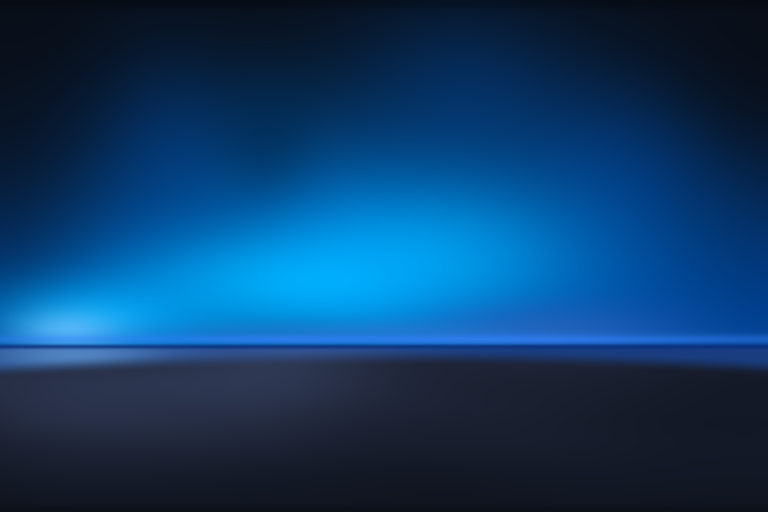
Give the GLSL for this background, as a Shadertoy shader.

```glsl
const float HORIZON = 0.323;
const vec3 NIGHT = vec3(0.035, 0.055, 0.095);
const vec3 CYAN = vec3(0.0, 0.70, 1.0);
const vec3 AZURE = vec3(0.0, 0.43, 0.76);
const vec3 COBALT = vec3(0.0, 0.29, 0.64);
const vec3 SLATE = vec3(0.21, 0.26, 0.38);

float hash(vec2 p) {
    return fract(sin(dot(p, vec2(127.1, 311.7))) * 43758.5453);
}

float noise(vec2 p) {
    vec2 i = floor(p), f = fract(p);
    f = f * f * (3.0 - 2.0 * f);
    float low = mix(hash(i), hash(i + vec2(1, 0)), f.x);
    float high = mix(hash(i + vec2(0, 1)), hash(i + vec2(1, 1)), f.x);
    return mix(low, high, f.y);
}

// Soft elliptical falloff around a centre
float glow(vec2 p, vec2 centre, vec2 radius) {
    vec2 d = (p - centre) / radius;
    return exp(-dot(d, d));
}

// Soft horizontal line
float band(float y, float centre, float width) {
    float d = (y - centre) / width;
    return exp(-d * d);
}

vec3 skyColor(vec2 p) {
    vec3 col = mix(vec3(0.0, 0.24, 0.57), NIGHT, smoothstep(0.30, 0.95, p.y));

    // Broad blue haze
    col = mix(col, AZURE, 0.78 * glow(p, vec2(0.48, 0.50), vec2(0.38, 0.27)));
    col = mix(col, COBALT, 0.60 * glow(p, vec2(0.84, 0.66), vec2(0.13, 0.18)));
    col = mix(col, COBALT, 0.35 * glow(p, vec2(0.21, 0.70), vec2(0.10, 0.20)));
    col = mix(col, COBALT, 0.35 * glow(p, vec2(0.60, 0.83), vec2(0.16, 0.16)));

    // Dark pockets
    col = mix(col, vec3(0.0, 0.16, 0.31), 0.5 * glow(p, vec2(0.35, 0.73), vec2(0.06, 0.12)));
    col = mix(col, NIGHT, 0.85 * glow(p, vec2(1.0, 0.93), vec2(0.17, 0.28)));
    col = mix(col, NIGHT, 0.65 * glow(p, vec2(0.0, 0.78), vec2(0.14, 0.30)));

    // Bright core and left flare
    col = mix(col, CYAN, 0.60 * glow(p, vec2(0.56, 0.50), vec2(0.18, 0.13)));
    col = mix(col, CYAN, 0.90 * glow(p, vec2(0.38, 0.445), vec2(0.20, 0.10)));
    col = mix(col, CYAN, 0.75 * glow(p, vec2(0.13, 0.38), vec2(0.15, 0.075)));
    col = mix(col, vec3(0.42, 0.77, 1.0), 0.8 * glow(p, vec2(0.09, 0.352), vec2(0.07, 0.042)));

    // Violet mist above the horizon
    col = mix(col, vec3(0.17, 0.37, 0.74), 0.6 * glow(p, vec2(0.72, 0.36), vec2(0.16, 0.05)));
    col = mix(col, vec3(0.20, 0.47, 0.80), 0.5 * glow(p, vec2(0.48, 0.35), vec2(0.30, 0.022)));

    // Slanted smoke
    float smoke = noise(vec2(p.x * 6.0 + p.y * 2.5, p.y * 4.0 - p.x));
    return col * (0.95 + 0.10 * smoke);
}

vec3 floorColor(vec2 p) {
    vec3 col = mix(vec3(0.065, 0.085, 0.13), vec3(0.125, 0.145, 0.22), smoothstep(0.0, 0.28, p.y));
    col = mix(col, SLATE, 0.65 * glow(p, vec2(0.35, 0.27), vec2(0.15, 0.10)));
    col = mix(col, SLATE, 0.45 * glow(p, vec2(0.12, 0.22), vec2(0.17, 0.12)));
    col = mix(col, vec3(0.055, 0.08, 0.125), 0.7 * glow(p, vec2(1.0, 0.20), vec2(0.25, 0.14)));
    float grain = noise(vec2(p.x * 5.0 + p.y * 4.0, p.y * 16.0));
    return col * (0.93 + 0.14 * grain);
}

void mainImage(out vec4 fragColor, in vec2 fragCoord) {
    vec2 p = fragCoord / iResolution.xy;
    vec3 sky = skyColor(p);

    // Reflective strip ending at a gently curved floor edge
    float bend = p.x - 0.52;
    float floorEdge = 0.303 - 0.09 * bend * bend;
    vec3 strip = mix(vec3(0.10, 0.24, 0.50), vec3(0.32, 0.52, 0.76),
                     glow(p, vec2(0.10, 0.31), vec2(0.13, 0.05)));
    strip = mix(strip, vec3(0.27, 0.38, 0.60), 0.6 * glow(p, vec2(0.38, 0.31), vec2(0.16, 0.05)));
    vec3 ground = mix(floorColor(p), strip, smoothstep(floorEdge - 0.018, floorEdge + 0.016, p.y));
    vec3 col = mix(ground, sky, smoothstep(HORIZON - 0.006, HORIZON + 0.006, p.y));

    // Horizon light with a thin dark seam
    float shine = 0.45 + 0.35 * glow(p, vec2(0.65, HORIZON), vec2(0.22, 0.2))
                + 0.25 * glow(p, vec2(0.36, HORIZON), vec2(0.10, 0.2));
    col = mix(col, vec3(0.20, 0.50, 0.96), shine * band(p.y, HORIZON + 0.014, 0.010));
    col = mix(col, vec3(0.03, 0.17, 0.46), 0.75 * band(p.y, HORIZON, 0.0045));

    // Dim outer rim
    float rim = smoothstep(0.0, 0.02, p.y) * smoothstep(0.0, 0.03, 1.0 - p.y);
    fragColor = vec4(col * mix(0.75, 1.0, rim), 1.0);
}
```
